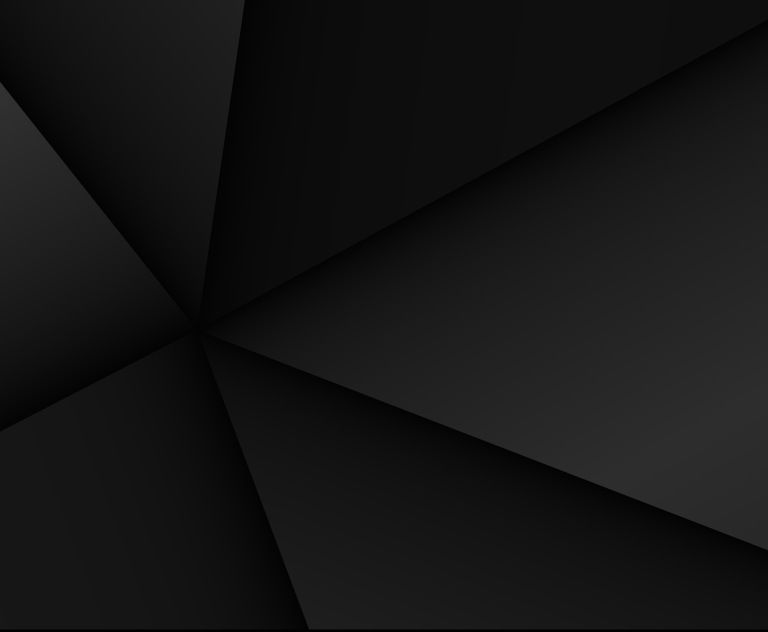
A Shadertoy shader for this background:

```glsl
const float ASPECT = 1.2114;               // design width in canvas heights
const vec2  HUB = vec2(0.3107, 0.478);     // where all folds meet
const float SHADOW_TONE = 0.012;           // tone at the foot of each fold
const float CREST = 0.52;                  // distance at which a panel is brightest
const float CREST_FALLOFF = 0.6;           // dimming rate past the crest
const float RIM_HEIGHT = 0.004;            // dark strip along the lower border
const vec3  RIM_COLOR = vec3(0.012, 0.0, 0.012);

// Panels in clockwise order: fold angle (degrees), base tone, slope, shadow width
const int PANEL_COUNT = 6;
const vec4 PANELS[PANEL_COUNT] = vec4[PANEL_COUNT](
    vec4(  81.75, 0.046, 0.025, 0.060),
    vec4(  28.60, 0.084, 0.180, 0.055),
    vec4( -21.16, 0.058, 0.160, 0.042),
    vec4( -69.55, 0.082, 0.015, 0.085),
    vec4(-152.60, 0.055, 0.290, 0.055),
    vec4( 128.35, 0.058, 0.180, 0.050)
);

// Signed distance to a fold line, positive on its clockwise side
float foldDistance(vec2 p, float degreesAngle) {
    float a = radians(degreesAngle);
    return dot(p, vec2(sin(a), -cos(a)));
}

// Soft contact shadow followed by a gentle rise to the crest
float panelTone(float d, vec4 panel) {
    d = max(d, 0.0);
    float lift = 1.0 - exp(-d / panel.w);
    float rise = min(d, CREST) - CREST_FALLOFF * max(d - CREST, 0.0);
    return mix(SHADOW_TONE, panel.y, lift) + panel.z * rise * lift;
}

float coverage(float d, float pixel) {
    return clamp(d / pixel + 0.5, 0.0, 1.0);
}

void mainImage(out vec4 fragColor, in vec2 fragCoord) {
    vec2 uv = fragCoord / iResolution.xy;
    vec2 p = uv * vec2(ASPECT, 1.0) - HUB;
    float pixel = 1.0 / iResolution.y;

    // Blend the wedges, each bounded by its own fold and the next one
    float tone = 0.0;
    float total = 0.0;
    for (int i = 0; i < PANEL_COUNT; i++) {
        vec4 panel = PANELS[i];
        float nextAngle = PANELS[(i + 1) % PANEL_COUNT].x;
        float d = foldDistance(p, panel.x);
        float weight = coverage(d, pixel) * coverage(-foldDistance(p, nextAngle), pixel);
        tone += weight * panelTone(d, panel);
        total += weight;
    }
    vec3 color = vec3(tone / max(total, 0.001));

    // Lower rim
    color = mix(color, RIM_COLOR, coverage(RIM_HEIGHT - uv.y, pixel));
    fragColor = vec4(color, 1.0);
}
```
